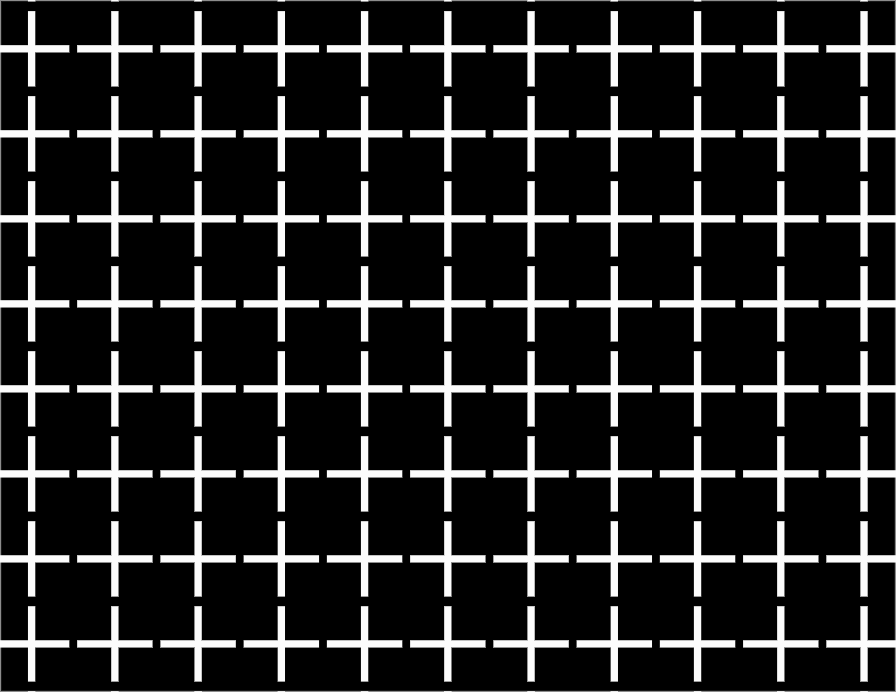
Give the GLSL for this pattern, as a Shadertoy shader.

```glsl
// Grid of separate white plus signs on black, inside a hairline grey frame.

// Lengths are fractions of the canvas height.
#define PITCH vec2(0.12029, 0.12285)
#define FIRST_CENTRE vec2(0.0457, 0.0695)
#define ARM_HALF_LENGTH 0.0545
#define ARM_HALF_WIDTH 0.0053
#define FRAME_WIDTH 0.0017
#define BACKGROUND vec3(0.0)
#define CROSS_COLOR vec3(0.99)
#define FRAME_COLOR vec3(0.55)

// Signed distance to a centred box.
float boxDistance(vec2 p, vec2 halfSize) {
    vec2 d = abs(p) - halfSize;
    return length(max(d, 0.0)) + min(max(d.x, d.y), 0.0);
}

// Signed distance to a plus sign with equal arms.
float plusDistance(vec2 p) {
    vec2 arm = vec2(ARM_HALF_LENGTH, ARM_HALF_WIDTH);
    return min(boxDistance(p, arm), boxDistance(p, arm.yx));
}

// Share of a pixel that lies inside the shape.
float coverage(float d, float pixel) {
    return clamp(0.5 - d / pixel, 0.0, 1.0);
}

void mainImage(out vec4 fragColor, in vec2 fragCoord) {
    float pixel = 1.0 / iResolution.y;
    vec2 p = fragCoord * pixel;
    vec2 size = iResolution.xy * pixel;

    // Fold the plane into cells centred on each plus sign.
    vec2 cell = (fract((p - FIRST_CENTRE) / PITCH + 0.5) - 0.5) * PITCH;
    float plus = coverage(plusDistance(cell), pixel);

    // Hairline along the canvas edge.
    vec2 edge = min(p, size - p);
    float frame = coverage(min(edge.x, edge.y) - FRAME_WIDTH, pixel);

    vec3 color = mix(BACKGROUND, FRAME_COLOR, frame);
    color = mix(color, CROSS_COLOR, plus);
    fragColor = vec4(color, 1.0);
}
```
